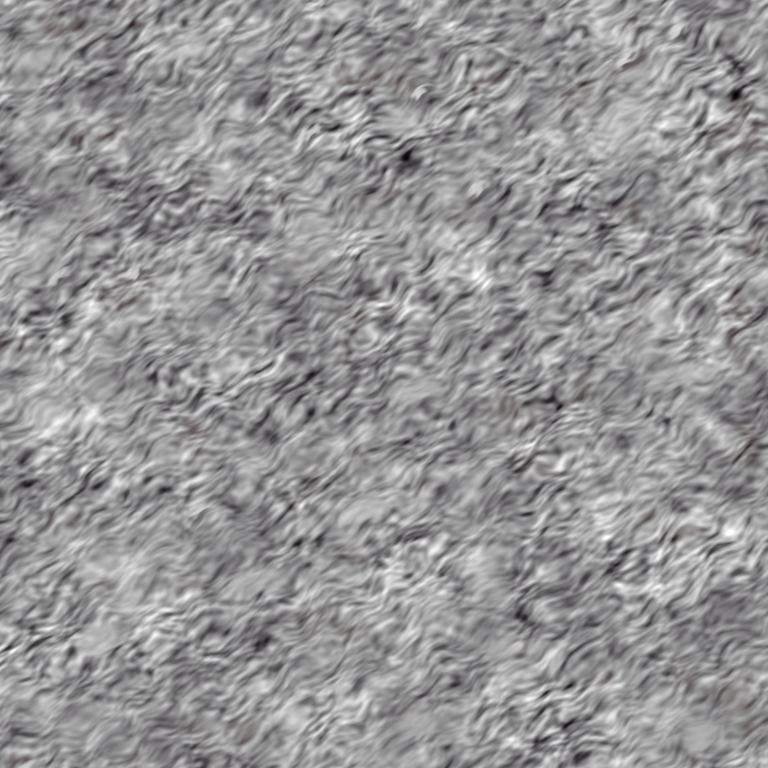
A WebGL 2 fragment shader for this texture:

```glsl
#version 300 es
precision highp float;
// Rough grey stone: broad mottling under fine slanted streaks.
// Stretched, rotated gradient noise makes the grain; scattered ellipses
// add smooth pale facets and a few bright chips with dark creases.

uniform vec2 u_resolution;
out vec4 fragColor;

const float SLANT = 0.72;     // main streak direction, radians
const float SHALLOW = 0.18;   // direction of the flatter cracks
const float MID_GREY = 0.588;

// Two random values in 0..1 for a lattice cell
vec2 hash2(vec2 cell, float seed) {
    uvec2 v = uvec2(ivec2(cell) + ivec2(4096)) + uvec2(uint(seed) * 7919u, uint(seed) * 104729u);
    v = v * 1664525u + 1013904223u;
    v.x += v.y * 1664525u;
    v.y += v.x * 1664525u;
    v ^= v >> 16u;
    v.x += v.y * 1664525u;
    v.y += v.x * 1664525u;
    v ^= v >> 16u;
    return vec2(v & 65535u) / 65535.0;
}

// Slope of a random unit gradient at one lattice corner
float corner(vec2 cell, vec2 offset, float seed) {
    float angle = 6.28318 * hash2(cell, seed).x;
    return dot(vec2(cos(angle), sin(angle)), offset);
}

// Gradient noise, about -0.7..0.7
float noise(vec2 p, float seed) {
    vec2 i = floor(p), f = fract(p);
    vec2 u = f * f * f * (f * (f * 6.0 - 15.0) + 10.0);
    vec2 e = vec2(1.0, 0.0);
    float low = mix(corner(i, f, seed), corner(i + e, f - e, seed), u.x);
    float high = mix(corner(i + e.yx, f - e.yx, seed), corner(i + 1.0, f - 1.0, seed), u.x);
    return mix(low, high, u.y);
}

// Coordinates along and across a direction
vec2 turn(vec2 p, float angle) {
    float c = cos(angle), s = sin(angle);
    return vec2(c * p.x + s * p.y, c * p.y - s * p.x);
}

// Noise stretched along a direction; freq is (along, across)
float grain(vec2 p, float angle, vec2 freq, float seed) {
    return noise(turn(p, angle) * freq, seed);
}

// Offset from the nearest of some randomly scattered centres
vec2 scatter(vec2 p, float cells, float chance, float seed) {
    vec2 home = floor(p * cells), best = vec2(9.0);
    for (int y = -1; y <= 1; y++) {
        for (int x = -1; x <= 1; x++) {
            vec2 cell = home + vec2(x, y);
            if (hash2(cell, seed + 1.0).x > chance) continue;
            vec2 d = p - (cell + 0.15 + 0.7 * hash2(cell, seed)) / cells;
            if (dot(d, d) < dot(best, best)) best = d;
        }
    }
    return best;
}

// Soft elliptical spot, 1 at the centre
float spot(vec2 d, float angle, vec2 radius, float softness) {
    return 1.0 - smoothstep(1.0 - softness, 1.0 + softness, length(turn(d, angle) / radius));
}

void main() {
    vec2 p = gl_FragCoord.xy / u_resolution.y;

    // Bend the grain so that streaks are not ruler straight
    vec2 bend = vec2(noise(p * 22.0, 1.0), noise(p * 22.0, 2.0));
    vec2 q = p + 0.012 * bend;

    // Broad mottling
    float broad = grain(q, 0.35, vec2(6.0, 11.0), 3.0);
    float blotch = grain(q, 0.5, vec2(17.0, 30.0), 4.0);
    float tone = MID_GREY + 0.2 * broad + 0.16 * blotch;

    // Streaks in two directions, with finer grit on top
    float streak = grain(q, SLANT, vec2(32.0, 98.0), 5.0);
    float fine = grain(q, SLANT - 0.1, vec2(75.0, 170.0), 6.0);
    float flat_ = grain(q, SHALLOW, vec2(34.0, 115.0), 7.0);
    float flatShare = smoothstep(-0.25, 0.3, noise(p * vec2(6.0, 9.0), 8.0));
    float relief = mix(0.36, 0.22, flatShare) * streak
                 + mix(0.08, 0.30, flatShare) * flat_ + 0.19 * fine;
    float roughness = 1.0 + 0.9 * noise(p * 9.0, 9.0);
    tone += roughness * relief;

    // Deep cracks where streaks dip lowest
    tone -= 0.09 * smoothstep(0.22, 0.5, -streak) * roughness;

    // Smooth pale facets with ragged rims
    vec2 toFacet = scatter(p, 5.0, 0.45, 20.0) + 0.016 * vec2(blotch, streak);
    float facet = spot(toFacet, 0.2, vec2(0.032, 0.017), 0.35);
    tone = mix(tone, 0.70 + 0.3 * (tone - MID_GREY), 0.8 * facet);

    // Bright chips, each shaded by a dark crease below
    vec2 toChip = scatter(p, 7.0, 0.2, 30.0) + 0.008 * vec2(streak, fine);
    float chip = spot(toChip, SLANT, vec2(0.015, 0.005), 0.6);
    float crease = spot(toChip + vec2(-0.008, 0.006), SLANT, vec2(0.02, 0.004), 0.6);
    tone = mix(tone, 0.33, 0.6 * crease);
    tone = mix(tone, 0.87, 0.75 * chip);

    // Nearly neutral grey, faintly violet in shade with rare warm stains
    float shade = 1.0 - smoothstep(0.3, 0.7, tone);
    float warmth = smoothstep(0.15, 0.45, noise(p * 14.0, 40.0)) * shade;
    vec3 tint = shade * vec3(0.003, -0.009, 0.007) + warmth * vec3(0.02, 0.0, -0.018);
    fragColor = vec4(clamp(vec3(tone) + tint, 0.0, 1.0), 1.0);
}
```
